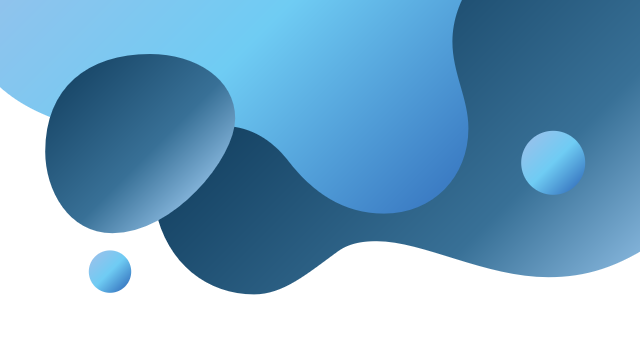
A Shadertoy shader for this background:

```glsl
// Layered liquid blobs with diagonal gradients on a white ground.
// Each blob is a closed path of cubic curves, turned into a signed distance
// and filled back to front; two small discs are added as plain circles.

const vec3 WHITE  = vec3(1.0);
const vec3 NAVY   = vec3(0.09, 0.27, 0.40);
const vec3 STEEL  = vec3(0.22, 0.44, 0.59);
const vec3 MIST   = vec3(0.51, 0.70, 0.85);
const vec3 PALE   = vec3(0.58, 0.76, 0.925);
const vec3 CYAN   = vec3(0.435, 0.80, 0.955);
const vec3 COBALT = vec3(0.235, 0.49, 0.77);
const int STEPS = 16;

// Path under construction: pen position, squared distance, inside/outside sign
struct Path { vec2 pen; float dist2; float side; };

Path moveTo(vec2 start) { return Path(start, 1e4, 1.0); }

void lineTo(inout Path path, vec2 p, vec2 end) {
    vec2 edge = end - path.pen, rel = p - path.pen;
    vec2 gap = rel - edge * clamp(dot(rel, edge) / dot(edge, edge), 0.0, 1.0);
    path.dist2 = min(path.dist2, dot(gap, gap));
    // Flip the sign whenever a horizontal ray crosses the edge
    bvec3 test = bvec3(p.y >= path.pen.y, p.y < end.y, edge.x * rel.y > edge.y * rel.x);
    if (all(test) || all(not(test))) path.side = -path.side;
    path.pen = end;
}

void curveTo(inout Path path, vec2 p, vec2 c1, vec2 c2, vec2 end) {
    vec2 start = path.pen;
    for (int i = 1; i < STEPS; i++) {
        float t = float(i) / float(STEPS), u = 1.0 - t;
        lineTo(path, p, u*u*u*start + 3.0*u*u*t*c1 + 3.0*u*t*t*c2 + t*t*t*end);
    }
    lineTo(path, p, end);
}

float signedDistance(Path path) { return path.side * sqrt(path.dist2); }

// Broad dark wave along the lower right
float waveShape(vec2 p) {
    vec2 start = vec2(3.88, 3.79);
    Path path = moveTo(start);
    curveTo(path, p, vec2(4.17, 2.38), vec2(5.21, 1.64), vec2(6.35, 1.64));
    curveTo(path, p, vec2(7.08, 1.64), vec2(7.67, 2.15), vec2(8.44, 2.71));
    curveTo(path, p, vec2(8.75, 2.94), vec2(9.13, 2.97), vec2(9.42, 2.97));
    curveTo(path, p, vec2(10.58, 2.97), vec2(12.13, 2.07), vec2(13.71, 2.07));
    curveTo(path, p, vec2(14.63, 2.07), vec2(15.46, 2.31), vec2(16.46, 3.0));
    lineTo(path, p, vec2(16.46, 9.42));
    lineTo(path, p, vec2(10.42, 9.42));
    lineTo(path, p, vec2(5.63, 5.88));
    lineTo(path, p, start);
    return signedDistance(path);
}

// Bright drop hanging from the top
float dropShape(vec2 p) {
    vec2 start = vec2(5.63, 5.85);
    Path path = moveTo(start);
    curveTo(path, p, vec2(6.29, 5.83), vec2(6.81, 5.48), vec2(7.19, 5.0));
    curveTo(path, p, vec2(7.81, 4.19), vec2(8.58, 3.66), vec2(9.60, 3.66));
    curveTo(path, p, vec2(10.83, 3.66), vec2(11.71, 4.58), vec2(11.71, 5.79));
    curveTo(path, p, vec2(11.71, 6.54), vec2(11.31, 7.17), vec2(11.31, 7.96));
    curveTo(path, p, vec2(11.31, 8.5), vec2(11.5, 9.0), vec2(11.79, 9.42));
    lineTo(path, p, vec2(-0.42, 9.42));
    lineTo(path, p, vec2(-0.42, 7.25));
    curveTo(path, p, vec2(0.10, 6.65), vec2(0.63, 6.29), vec2(1.5, 5.98));
    lineTo(path, p, start);
    return signedDistance(path);
}

// Dark rounded pebble at the left
float pebbleShape(vec2 p) {
    vec2 start = vec2(3.75, 7.65);
    Path path = moveTo(start);
    curveTo(path, p, vec2(4.90, 7.65), vec2(5.88, 7.02), vec2(5.88, 6.04));
    curveTo(path, p, vec2(5.88, 5.04), vec2(4.33, 3.17), vec2(2.81, 3.17));
    curveTo(path, p, vec2(1.71, 3.17), vec2(1.13, 4.25), vec2(1.13, 5.21));
    curveTo(path, p, vec2(1.13, 6.81), vec2(2.19, 7.65), start);
    return signedDistance(path);
}

// Three-stop gradient with its middle colour at the given position
vec3 gradient(float t, float middle, vec3 first, vec3 second, vec3 third) {
    vec3 c = mix(first, second, clamp(t / middle, 0.0, 1.0));
    return mix(c, third, clamp((t - middle) / (1.0 - middle), 0.0, 1.0));
}

// Gradients run from upper left to lower right, between two values of x - y
float diagonal(vec2 p, float from, float to) { return (p.x - p.y - from) / (to - from); }
vec3 deepTone(float t) { return gradient(t, 0.65, NAVY, STEEL, MIST); }
vec3 skyTone(float t) { return gradient(t, 0.5, PALE, CYAN, COBALT); }

vec3 fill(vec3 base, vec3 paint, float dist, float pixel) {
    return mix(base, paint, clamp(0.5 - dist / pixel, 0.0, 1.0));
}

vec3 addDisc(vec3 base, vec2 p, vec2 center, float radius, float pixel) {
    vec2 rel = p - center;
    vec3 paint = skyTone(diagonal(rel, -1.45 * radius, 1.45 * radius));
    return fill(base, paint, length(rel) - radius, pixel);
}

void mainImage(out vec4 fragColor, in vec2 fragCoord) {
    // Canvas is nine units high
    float pixel = 9.0 / iResolution.y;
    vec2 p = fragCoord * pixel;

    vec3 color = WHITE;
    color = fill(color, deepTone(diagonal(p, 0.17, 13.4)), waveShape(p), pixel);
    color = fill(color, skyTone(diagonal(p, -10.04, 6.73)), dropShape(p), pixel);
    color = fill(color, deepTone(diagonal(p, -5.56, 0.75)), pebbleShape(p), pixel);
    color = addDisc(color, p, vec2(13.83, 4.93), 0.80, pixel);
    color = addDisc(color, p, vec2(2.75, 2.21), 0.53, pixel);
    fragColor = vec4(color, 1.0);
}
```
